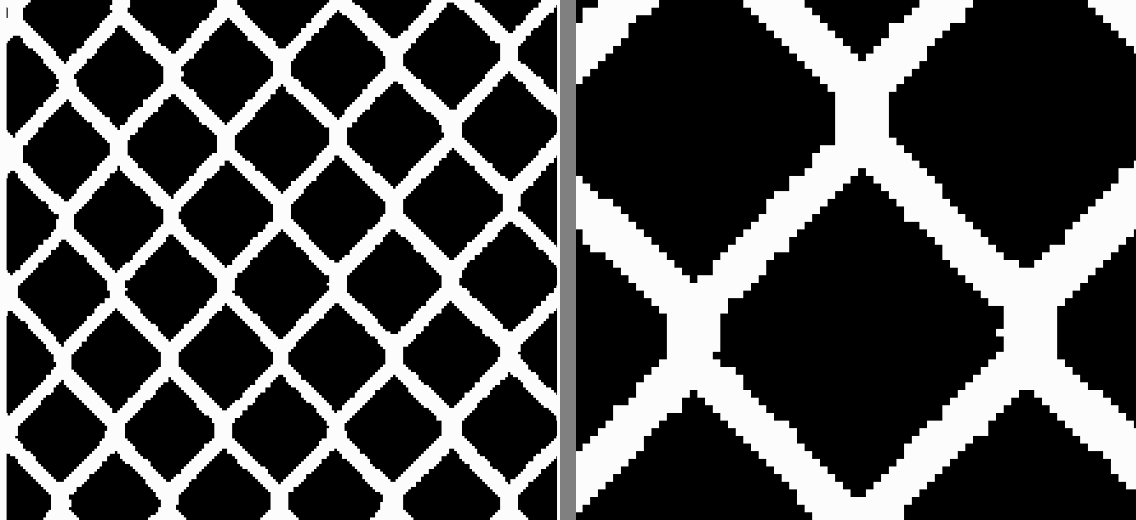
Left, the full canvas; right, a detail of the centre.
Give the GLSL for this pattern, as a WebGL 2 fragment shader.

```glsl
#version 300 es
precision highp float;
// Chain-link mesh in white on black: two interleaved lattices of six-sided holes,
// stretched gently to the right and upward. Wires are what the holes leave over.
// The outline is sampled on a coarse block grid, which gives it stepped edges.

uniform vec2 u_resolution;
out vec4 fragColor;

const vec3 HOLE_COLOR = vec3(0.0);
const vec3 WIRE_COLOR = vec3(0.99);

const vec2 SHEET = vec2(768.0, 714.0);     // canvas extent in drawing units
const float BLOCK = 3.5;                   // size of the edge steps
const vec2 MARGIN = vec2(9.0, 764.0);      // mesh ends here left and right

const vec2 PITCH = vec2(74.0, 98.0);       // half a repeat across and down
const vec2 FIRST_KNOT = vec2(15.0, 690.0); // x of column 0, y of row LAST_ROW
const float LAST_ROW = 7.0;
const vec2 COLUMN_FIT = vec2(0.01395, 1.17e-6); // columns per unit, and their widening
const vec2 ROW_PITCH = vec2(95.5, 8.0);    // row height at left, growth to the right
const float LEAN = 1.6;                    // sideways drift per row at the left

const float HOLE_HALF_WIDTH = 62.0;        // flat sides leave the upright knots
const float HOLE_HALF_HEIGHT = 73.5;
const float HOLE_SLOPE = 1.05;
const float SIZE_VARIATION = 2.0;
const float SHIFT_VARIATION = 2.5;
const float EDGE_WEAR = 0.8;

vec3 hash3(vec2 id) {
    vec3 q = fract(vec3(id.xyx) * vec3(0.1031, 0.1030, 0.0973) + 0.37);
    q += dot(q, q.yxz + 33.33);
    return fract((q.xxy + q.yzz) * q.zyx);
}

// Sheet position (y downward) to column and row numbers
vec2 toLattice(vec2 p) {
    float across = p.x / SHEET.x;
    float row = LAST_ROW - (FIRST_KNOT.y - p.y) / (ROW_PITCH.x + ROW_PITCH.y * across);
    float t = p.x - FIRST_KNOT.x + LEAN * (row - 4.0) * (1.0 - across);
    return vec2(t * (COLUMN_FIT.x - COLUMN_FIT.y * t), row);
}

// Signed distance to the nearest hole of the lattice with the given offset
float holeDistance(vec2 cell, vec2 offset) {
    vec2 id = 2.0 * floor((cell - offset) * 0.5 + 0.5) + offset;
    vec3 vary = hash3(id + 20.0) - 0.5;
    vec2 q = abs((cell - id) * PITCH + vary.xy * SHIFT_VARIATION);
    float slant = (q.y + HOLE_SLOPE * q.x - HOLE_HALF_HEIGHT)
                / sqrt(1.0 + HOLE_SLOPE * HOLE_SLOPE);
    return max(q.x - HOLE_HALF_WIDTH, slant) + vary.z * SIZE_VARIATION;
}

// Uneven outline from layered sines
float wear(vec2 p) {
    return sin(p.x * 0.19 + 2.0 * sin(p.y * 0.11))
         + 0.7 * sin(p.y * 0.37 - p.x * 0.29 + 1.5 * sin(p.x * 0.07));
}

// 1 on wire, 0 in a hole, for one block
float wireAt(vec2 block) {
    vec2 p = (block + 0.5) * BLOCK;
    vec2 cell = toLattice(p);
    float d = min(holeDistance(cell, vec2(0.0, 1.0)), holeDistance(cell, vec2(1.0, 0.0)));
    return step(0.0, d + EDGE_WEAR * wear(p));
}

void main() {
    vec2 uv = gl_FragCoord.xy / u_resolution;
    vec2 p = vec2(uv.x, 1.0 - uv.y) * SHEET;
    float pixel = SHEET.x / u_resolution.x;

    // Blend neighbouring blocks over one pixel only
    vec2 g = p / BLOCK - 0.5;
    vec2 b = floor(g);
    float soft = min(0.5, 0.5 * pixel / BLOCK);
    vec2 f = smoothstep(0.5 - soft, 0.5 + soft, g - b);
    float wire = mix(mix(wireAt(b), wireAt(b + vec2(1.0, 0.0)), f.x),
                     mix(wireAt(b + vec2(0.0, 1.0)), wireAt(b + 1.0), f.x), f.y);

    // Plain side margins
    float inside = min(p.x - MARGIN.x, MARGIN.y - p.x);
    wire = max(wire, 1.0 - smoothstep(-0.5 * pixel, 0.5 * pixel, inside));

    fragColor = vec4(mix(HOLE_COLOR, WIRE_COLOR, wire), 1.0);
}
```
